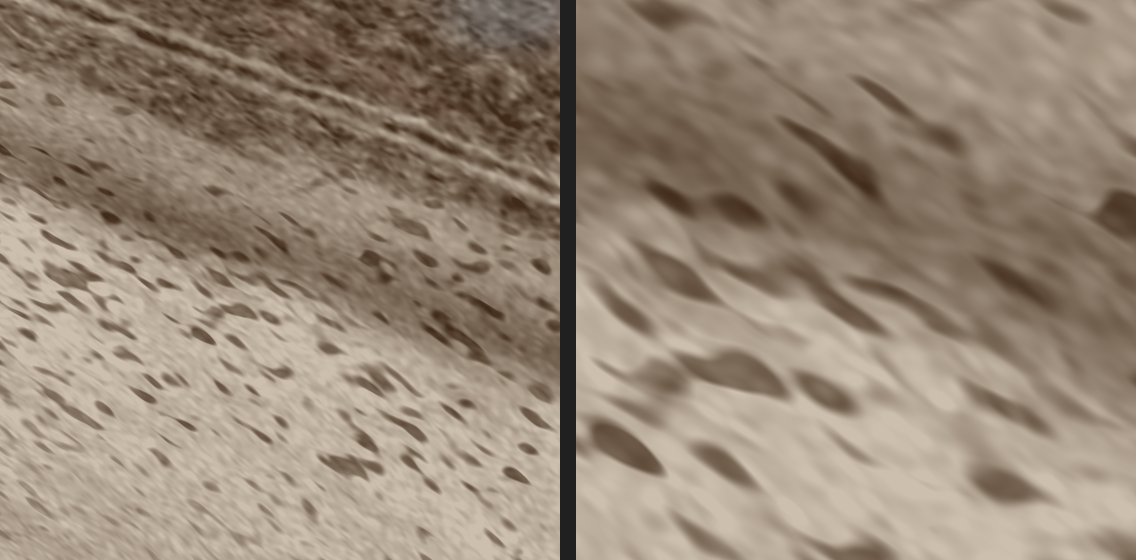
Left, the full canvas; right, a detail of the centre.
Write a Shadertoy shader that draws this texture.

```glsl
#define SHADOW vec3(0.25, 0.165, 0.10)
#define SAND vec3(0.80, 0.75, 0.68)
#define RUST vec3(0.46, 0.32, 0.25)
#define SLOPE 0.38
#define FAN 0.30
#define GRAIN_SCALE vec2(30.0, 82.0)
#define FLECK_DEPTH 0.60
#define FINE_DEPTH 0.10

vec3 hash3(vec2 cell) {
    vec3 q = fract(cell.xyx * vec3(0.1031, 0.1030, 0.0973));
    q += dot(q, q.yxz + 33.33);
    return fract((q.xxy + q.yzz) * q.zyx);
}

// Cellular noise: soft round spots of random sign, about -1 to 1
float spots(vec2 p) {
    vec2 cell = floor(p);
    float sum = 0.0;
    for (int j = -1; j <= 1; j++) {
        for (int i = -1; i <= 1; i++) {
            vec2 id = cell + vec2(i, j);
            vec3 rnd = hash3(id + 100.0);
            vec2 d = p - id - rnd.xy;
            float k = max(0.0, 1.0 - dot(d, d));
            sum += (2.0 * rnd.z - 1.0) * k * k;
        }
    }
    return sum;
}

float bell(float x, float centre, float width) {
    float d = (x - centre) / width;
    return exp(-d * d);
}

void mainImage(out vec4 fragColor, in vec2 fragCoord) {
    vec2 uv = fragCoord / iResolution.xy;
    float x = uv.x;

    // Depth below the sloping strata, and a fanned copy for the grain
    float depth = 1.0 - uv.y - SLOPE * x;
    vec2 flow = vec2(x, depth * (1.0 - FAN * x));
    flow.y += 0.0022 * sin(38.0 * x + 45.0 * flow.y)
            + 0.0015 * sin(71.0 * x - 90.0 * flow.y);

    // Noise layers, coarse to fine
    float patches = spots(flow * vec2(5.0, 14.0) + 7.0);
    float streaks = spots(flow * vec2(6.0, 70.0) + 23.0);
    float grain = spots(flow * GRAIN_SCALE);
    float fine = spots(flow * GRAIN_SCALE * vec2(2.6, 1.9) + 51.0);

    // Broad bands
    float band = depth + 0.018 * patches + 0.006 * streaks;
    float pale = smoothstep(-0.035, 0.03, band - 0.12 + 0.075 * x);
    float lower = smoothstep(0.28, 0.40, band);
    float tone = mix(0.29, 0.70, pale);
    tone -= 0.28 * bell(band, 0.28 - 0.03 * x, 0.065);
    tone += 0.23 * lower - 0.06 * smoothstep(0.6, 0.9, depth);
    tone += 0.16 * (1.0 - smoothstep(0.0, 0.2, x)) * (1.0 - pale);

    // Twin pale ridges with a dark crease between
    float ridge = depth + 0.005 * patches + 0.003 * grain;
    float ridges = bell(ridge, -0.058, 0.010) + bell(ridge, -0.021, 0.012);
    tone += 0.36 * ridges - 0.12 * bell(ridge, -0.039, 0.007);

    // Dark flecks on pale ground, two-sided grain on dark ground
    float density = grain + 0.25 * streaks + 0.25 * patches;
    float fleck = smoothstep(0.18, 0.95, density);
    float sparse = mix(1.0, 0.5, smoothstep(0.55, 0.85, depth));
    tone -= FLECK_DEPTH * fleck * pale * sparse * mix(0.7, 1.0, lower);
    tone += (0.17 * grain + 0.08 * fine) * (1.0 - pale) * (1.0 - 0.6 * min(ridges, 1.0));
    tone += FINE_DEPTH * fine + 0.07 * streaks + 0.05 * patches;

    // Colour ramp, rusty slope and a grey corner
    vec3 colour = mix(SHADOW, SAND, clamp(tone, 0.0, 1.0));
    float upper = 1.0 - smoothstep(-0.13, -0.07, depth);
    float rust = upper * smoothstep(-0.3, 0.6, patches);
    colour = mix(colour, RUST, 0.35 * rust);
    float corner = 1.0 - smoothstep(0.03, 0.14, length((uv - vec2(0.92, 0.98)) * vec2(0.7, 1.3)));
    colour = mix(colour, vec3(dot(colour, vec3(0.333))) + 0.09, 0.65 * corner);

    fragColor = vec4(colour, 1.0);
}
```
